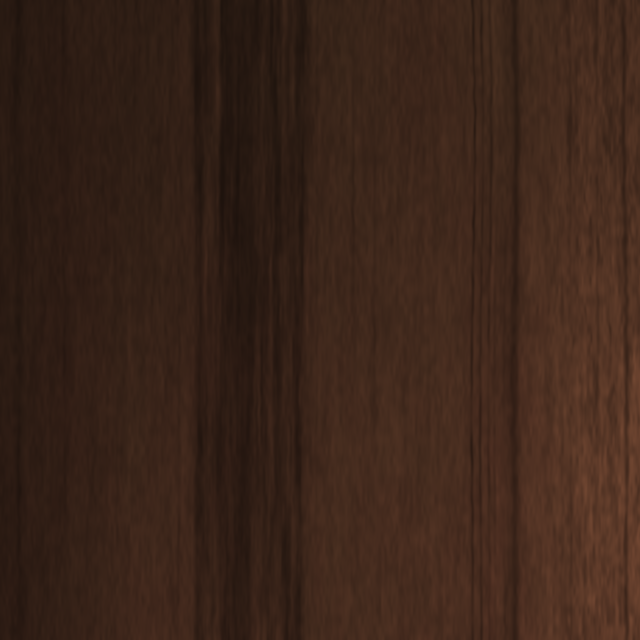
A WebGL 2 fragment shader for this texture:

```glsl
#version 300 es
precision highp float;
// Dark walnut veneer: vertical grain, smoky bands and a warm glow at the lower right.

uniform vec2 u_resolution;
out vec4 fragColor;

// Integer hash of a lattice cell, returned in 0..1.
float hash(ivec2 cell, int seed) {
    uint h = uint(cell.x) * 1597334677u ^ uint(cell.y) * 3812015801u ^ uint(seed) * 2798796415u;
    h = (h ^ (h >> 16)) * 2246822519u;
    h = (h ^ (h >> 13)) * 3266489917u;
    return float((h ^ (h >> 16)) >> 8) / 16777216.0;
}

// Smooth value noise in -1..1.
float noise(vec2 p, int seed) {
    ivec2 cell = ivec2(floor(p));
    vec2 f = fract(p);
    f = f * f * (3.0 - 2.0 * f);
    float low = mix(hash(cell, seed), hash(cell + ivec2(1, 0), seed), f.x);
    float high = mix(hash(cell + ivec2(0, 1), seed), hash(cell + ivec2(1, 1), seed), f.x);
    return 2.0 * mix(low, high, f.y) - 1.0;
}

// Layered noise stretched along the grain.
float fibres(vec2 p, vec2 scale, int seed) {
    float sum = 0.0;
    float weight = 0.55;
    for (int i = 0; i < 3; i++) {
        sum += weight * noise(p * scale, seed + i);
        scale *= vec2(1.8, 2.2);
        weight *= 0.75;
    }
    return sum;
}

// Soft vertical line centred on a position.
float streak(float x, float centre, float width) {
    float d = (x - centre) / width;
    return exp(-d * d);
}

// Plateau between two soft edges.
float band(float x, float left, float right, float softness) {
    return smoothstep(left - softness, left + softness, x)
         * (1.0 - smoothstep(right - softness, right + softness, x));
}

// Broad light: dim at the upper left, bright at the lower right.
float lighting(vec2 uv) {
    float top = mix(0.158, 0.270, uv.x);
    float bottom = mix(0.170, 0.328, pow(uv.x, 0.75));
    float light = mix(bottom, top, smoothstep(-0.1, 1.0, uv.y));
    light += 0.030 * streak(uv.x, 0.24, 0.07) * (1.0 - smoothstep(0.1, 0.8, uv.y));
    vec2 glow = (uv - vec2(1.02, 0.27)) / vec2(0.16, 0.38);
    return light + 0.080 * exp(-dot(glow, glow));
}

// Smoky heartwood band: a few dark cores between fine ragged fibres.
float heartwood(vec2 p) {
    float veil = band(p.x, 0.302, 0.482, 0.010);
    float ragged = fibres(p, vec2(80.0, 3.2), 20);
    float core = streak(p.x, 0.383, 0.019);
    float dark = veil * (0.17 - 0.28 * ragged * (1.0 - 0.7 * core));
    dark += 0.12 * core;
    dark += 0.12 * streak(p.x, 0.310, 0.006);
    dark += 0.11 * streak(p.x, 0.435, 0.005);
    return dark + 0.12 * streak(p.x, 0.464, 0.008);
}

// Thin growth lines on the right and faint ones scattered over the board.
float growthLines(vec2 p) {
    float dark = 0.26 * streak(p.x, 0.805, 0.006) + 0.10 * streak(p.x, 0.797, 0.012);
    for (int i = 0; i < 3; i++) {
        float fade = 0.9 + 0.35 * noise(vec2(float(i) * 7.0, p.y * 20.0), 30);
        dark += (0.28 - 0.05 * float(i)) * fade * streak(p.x, 0.739 + 0.013 * float(i), 0.0026);
    }
    for (int i = 0; i < 14; i++) {
        float centre = (float(i) + hash(ivec2(i, 3), 40)) / 14.0;
        float fade = smoothstep(-0.6, 0.5, noise(vec2(float(i) * 5.0, p.y * 4.0), 41));
        dark += 0.09 * fade * streak(p.x, centre, 0.0025);
    }
    dark += 0.24 * streak(p.x, 0.976, 0.0035);
    return dark + 0.14 * streak(p.x, 0.030, 0.007);
}

void main() {
    vec2 uv = gl_FragCoord.xy / u_resolution;

    // Slight sideways drift of the grain, with a fine waver.
    vec2 p = uv;
    p.x += 0.004 * noise(vec2(uv.x * 4.0, uv.y * 2.5), 1);
    p.x += 0.0010 * noise(vec2(uv.x * 60.0, uv.y * 40.0), 2);

    // Streaks from broad to fine, crisper in the lit sapwood.
    float sapwood = smoothstep(0.84, 0.92, uv.x);
    float broad = fibres(p, vec2(13.0, 1.6), 4);
    float fine = fibres(p, vec2(100.0, 14.0), 8);
    float pores = noise(p * vec2(230.0, 64.0), 12);
    float threads = noise(p * vec2(170.0, 3.0), 14);
    float grain = 0.05 * broad + mix(0.090, 0.165, sapwood) * fine
                + mix(0.070, 0.105, sapwood) * pores
                + mix(0.035, 0.060, sapwood) * threads;

    float tone = lighting(uv) * (1.0 + grain);
    tone *= 1.0 - clamp(heartwood(p) + growthLines(p), -0.08, 0.38);

    // Olive brown in shade, redder in patches, golden in the glow.
    float redness = noise(p * vec2(9.0, 2.2), 50) + 0.7 * noise(p * vec2(60.0, 14.0), 51);
    redness += 0.9 - 1.6 * uv.y;
    redness *= 1.0 - 0.6 * sapwood;
    vec3 tint = vec3(1.0, 0.625 - 0.014 * redness, 0.437 - 0.004 * redness);
    fragColor = vec4(tone * tint, 1.0);
}
```
